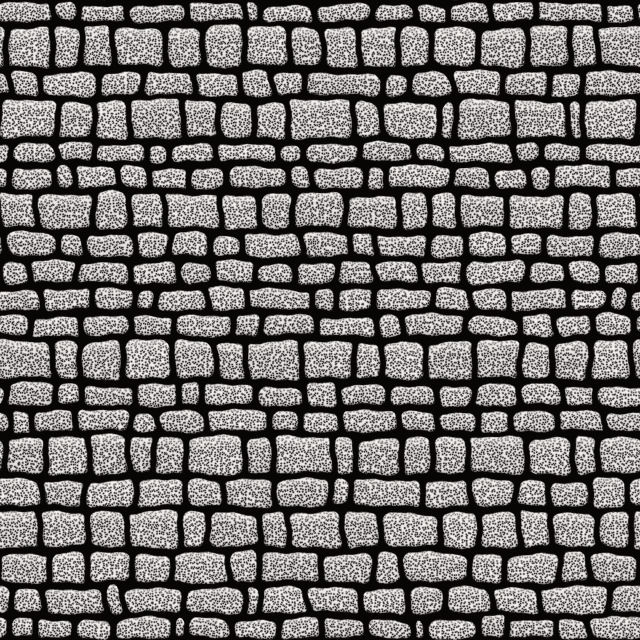
This texture is drawn by a WebGL 2 fragment shader. Its source:

```glsl
#version 300 es
precision highp float;
// Wall of rough, speckled pale stones in uneven courses with black joints.
uniform vec2 u_resolution;
out vec4 fragColor;

const float TAU = 6.2831853;
const int COURSES = 20;
// Course heights from the top, as parts of HEIGHT_SUM.
const float HEIGHT_SUM = 768.0;
const float HEIGHTS[COURSES] = float[](
  28., 54., 35., 51., 28., 32., 48., 34., 32., 32.,
  31., 52., 32., 31., 51., 39., 49., 42., 37., 30.);

const vec3 JOINT = vec3(0.03, 0.02, 0.02);
const vec3 STONE_DARK = vec3(0.16, 0.14, 0.15);
const vec3 STONE_LIGHT = vec3(0.96, 0.95, 0.94);

float hash(vec2 p) {
  vec3 q = fract(p.xyx * vec3(0.1031, 0.1030, 0.0973));
  q += dot(q, q.yzx + 33.33);
  return fract((q.x + q.y) * q.z);
}

// Distance to the nearest scattered point, in cells.
float cellular(vec2 p) {
  vec2 cell = floor(p);
  float nearest = 4.0;
  for (int y = -1; y <= 1; y++) {
    for (int x = -1; x <= 1; x++) {
      vec2 c = cell + vec2(x, y);
      vec2 offset = c + vec2(hash(c), hash(c + 417.3)) - p;
      nearest = min(nearest, dot(offset, offset));
    }
  }
  return sqrt(nearest);
}

// Layered sines that bend the joints and still tile.
vec2 bend(vec2 p) {
  vec2 a = TAU * p;
  float dx = sin(9.0 * a.y + 3.0 * a.x) + 0.6 * sin(23.0 * a.y - 7.0 * a.x);
  float dy = sin(4.0 * a.x + 5.0 * a.y) + 0.8 * sin(11.0 * a.x - 8.0 * a.y)
           + 0.4 * sin(29.0 * a.x + 13.0 * a.y);
  return vec2(0.0016 * dx, 0.0019 * dy);
}

float roundedBox(vec2 p, vec2 halfSize, float radius) {
  vec2 q = abs(p) - halfSize + radius;
  return length(max(q, 0.0)) + min(max(q.x, q.y), 0.0) - radius;
}

// Course at a depth below the top edge: index, upper edge, height.
vec3 findCourse(float depth) {
  float top = 0.0;
  for (int i = 0; i < COURSES; i++) {
    float height = HEIGHTS[i] / HEIGHT_SUM;
    if (depth < top + height || i == COURSES - 1) return vec3(i, top, height);
    top += height;
  }
  return vec3(0.0);
}

// Jittered, slanted joint between two stones, in stone units.
float seam(float index, float count, float course, float v) {
  vec2 id = vec2(mod(index, count), course);
  float slant = 0.16 * (hash(id + 71.7) - 0.35);
  return index + 0.72 * (hash(id + 13.1) - 0.5) + slant * (v - 0.5);
}

// Returns distance to the stone edge, height on the stone (-1 to 1), and tone.
vec3 stoneAt(vec2 p) {
  vec3 course = findCourse(p.y);
  float v = (p.y - course.y) / course.z;
  float count = 14.0 + floor(3.0 * hash(vec2(course.x, 5.7)));
  float x = p.x * count;
  float index = floor(x);
  if (x < seam(index, count, course.x, v)) index -= 1.0;
  else if (x >= seam(index + 1.0, count, course.x, v)) index += 1.0;

  float left = seam(index, count, course.x, v) / count;
  float right = seam(index + 1.0, count, course.x, v) / count;
  vec2 id = vec2(mod(index, count), course.x);
  float drop = 0.005 * hash(id + 37.9);
  vec2 halfSize = 0.5 * vec2(right - left - 0.0095, course.z - 0.0075 - drop);
  vec2 q = vec2(p.x - 0.5 * (left + right),
                course.y + 0.5 * (course.z + drop) - p.y);

  // Arch the upper edge and round the corners unevenly.
  float across = q.x / halfSize.x;
  float arch = 0.0035 * hash(id + 53.3) * across * across;
  q.y += arch * step(0.0, q.y);
  float radius = min(mix(0.004, 0.011, hash(id + 91.1)), 0.9 * min(halfSize.x, halfSize.y));
  return vec3(roundedBox(q, halfSize, radius), q.y / halfSize.y, hash(id + 29.4));
}

// Dark flecks, sparser toward the lit upper edge.
vec3 stoneColour(vec2 p, vec3 stone) {
  float grain = cellular(p * 240.0);
  float fleck = exp(-TAU * grain * grain);
  float lit = smoothstep(0.3, 1.0, stone.y);
  float shade = fleck * mix(0.95, 0.45, lit) + 0.06 * stone.z * (1.0 - lit);
  float lowerRim = smoothstep(0.006, 0.0, -stone.x) * smoothstep(0.3, -0.8, stone.y);
  return mix(STONE_LIGHT, STONE_DARK, clamp(shade + 0.22 * lowerRim, 0.0, 1.0));
}

void main() {
  vec2 uv = gl_FragCoord.xy / u_resolution;
  vec2 wall = fract(vec2(uv.x, 1.0 - uv.y) + bend(uv));
  vec3 stone = stoneAt(wall);
  float roughEdge = 0.0008 * (cellular(uv * 150.0) - 0.5);
  float soft = max(1.0 / min(u_resolution.x, u_resolution.y), 0.0012);
  float cover = smoothstep(soft, -soft, stone.x + roughEdge);
  fragColor = vec4(mix(JOINT, stoneColour(uv, stone), cover), 1.0);
}
```
